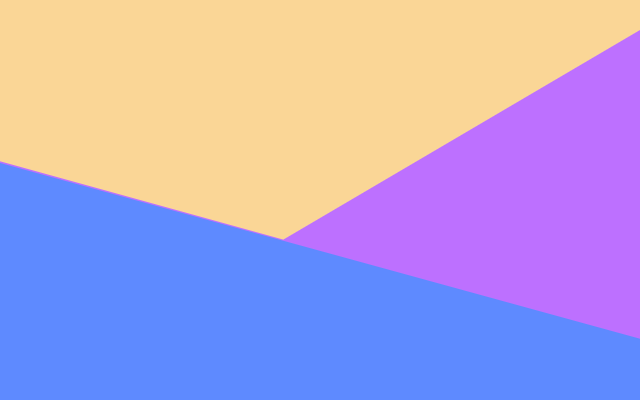
This background is drawn by a Shadertoy shader. Its source:

```glsl
// Three flat paper-like planes: a cream sky, a violet wedge and a blue slope.

#define CREAM  vec3(0.98, 0.84, 0.59)
#define VIOLET vec3(0.74, 0.44, 1.00)
#define BLUE   vec3(0.37, 0.54, 1.00)
#define APEX   vec2(0.7083, 0.4010)   // lowest corner of the cream plane
#define CREAM_LEFT_SLOPE  -0.2765
#define CREAM_RIGHT_SLOPE  0.5876
#define BLUE_START vec2(0.0, 0.5927)  // where the blue edge meets the left side
#define BLUE_SLOPE -0.2747

// Signed distance to a sloped line through a point, positive above it.
float aboveLine(vec2 p, vec2 through, float slope) {
    vec2 d = p - through;
    return (d.y - slope * d.x) / sqrt(1.0 + slope * slope);
}

// Coverage of the region where the distance is positive, one pixel soft.
float coverage(float dist, float pixel) {
    return clamp(dist / pixel + 0.5, 0.0, 1.0);
}

void mainImage(out vec4 fragColor, in vec2 fragCoord) {
    // Canvas height is one unit
    vec2 p = fragCoord / iResolution.y;
    float pixel = 1.0 / iResolution.y;

    // Cream plane: the region above both arms of the corner
    float cream = min(aboveLine(p, APEX, CREAM_LEFT_SLOPE),
                      aboveLine(p, APEX, CREAM_RIGHT_SLOPE));

    // Blue plane: the region below its edge, leaving a thin violet seam
    float blue = -aboveLine(p, BLUE_START, BLUE_SLOPE);

    vec3 color = VIOLET;
    color = mix(color, CREAM, coverage(cream, pixel));
    color = mix(color, BLUE, coverage(blue, pixel));
    fragColor = vec4(color, 1.0);
}
```
